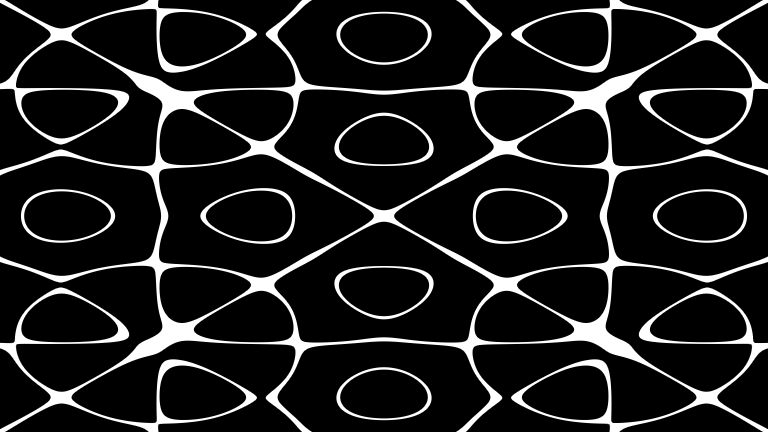
Write a Shadertoy shader that draws this pattern.

```glsl
// Chladni figure: white nodal lines of a vibrating plate on black.

const float PI = 3.14159265;
const vec2 MODES = vec2(6.0, 2.5);   // half waves from the centre to each edge
const float LINE_LEVEL = 0.1;        // amplitude below which the plate is still
const vec3 PLATE_COLOR = vec3(0.0);
const vec3 SAND_COLOR = vec3(1.0);

// Difference of two standing waves with swapped modes; p spans -1 to 1.
float plateAmplitude(vec2 p, vec2 modes) {
    vec2 waveX = cos(PI * modes * p.x);
    vec2 waveY = cos(PI * modes * p.y);
    return waveX.x * waveY.y - waveX.y * waveY.x;
}

// Coverage of the band |amplitude| < level, softened over one pixel.
float nodalBand(float amplitude, float level) {
    float slope = length(vec2(dFdx(amplitude), dFdy(amplitude)));
    return clamp(0.5 + (level - abs(amplitude)) / max(slope, 1e-4), 0.0, 1.0);
}

void mainImage(out vec4 fragColor, in vec2 fragCoord) {
    // Each axis is normalized separately, so the plate fills the canvas.
    vec2 p = 2.0 * fragCoord / iResolution.xy - 1.0;

    float sand = nodalBand(plateAmplitude(p, MODES), LINE_LEVEL);
    fragColor = vec4(mix(PLATE_COLOR, SAND_COLOR, sand), 1.0);
}
```
